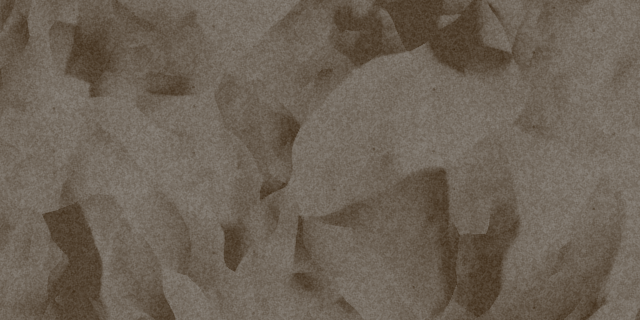
This texture is drawn by a Shadertoy shader. Its source:

```glsl
#define SHADOW vec3(0.36, 0.306, 0.246)
#define LIT vec3(0.48, 0.446, 0.406)
#define FOLDS vec2(3.9, 2.7)  // largest facets per canvas height
#define WARP 0.15             // bending of the crease lines
#define SLANT 0.35            // lean of the facets
#define SOFT_FOLD 7.0
#define SHARP_FOLD 70.0
#define CONTRAST 1.5
#define GRAIN 0.68
#define GRAIN_SCALE 240.0

const mat2 TURN = mat2(0.8, 0.6, -0.6, 0.8);

vec2 hash22(vec2 p) {
    vec3 a = fract(p.xyx * vec3(0.1031, 0.1030, 0.0973));
    a += dot(a, a.yzx + 33.33);
    return fract((a.xx + a.yz) * a.zy);
}

float noise(vec2 p) {
    vec2 i = floor(p), f = p - i;
    f = f * f * (3.0 - 2.0 * f);
    vec2 e = vec2(1.0, 0.0);
    return mix(mix(hash22(i).x, hash22(i + e).x, f.x),
               mix(hash22(i + e.yx).x, hash22(i + e.xx).x, f.x), f.y);
}

vec2 noise2(vec2 p) {
    return vec2(noise(p), noise(p + 43.0)) - 0.5;
}

// Tilted facets with random shade; their borders run from soft to sharp
float facets(vec2 p) {
    vec2 cell = floor(p);
    float sharpness = mix(SOFT_FOLD, SHARP_FOLD, smoothstep(0.25, 0.65, noise(p * 1.3 + 80.0)));
    float sum = 0.0, total = 0.0, strongest = 0.0;
    for (int y = -1; y <= 1; y++)
    for (int x = -1; x <= 1; x++) {
        vec2 c = cell + vec2(x, y);
        vec2 d = p - c - hash22(c);
        vec2 rnd = hash22(c + 150.0);
        float angle = 6.2832 * rnd.y;
        float shade = 2.0 * rnd.x - 1.0 + 1.3 * dot(d, vec2(cos(angle), sin(angle)));
        float weight = exp(-sharpness * dot(d, d));
        sum += weight * shade;
        total += weight;
        strongest = max(strongest, weight);
    }
    // Light or dark glint along the crease
    float border = 1.0 - strongest / total;
    return sum / total + 1.6 * border * (noise(p * 2.0 + 120.0) - 0.5);
}

// Shading of the crumpled sheet: facets of shrinking size
float crumple(vec2 p) {
    vec2 q = p + WARP * noise2(p * 3.0 + 5.0) + 0.25 * WARP * noise2(p * 11.0 + 9.0);
    float shade = 0.0, strength = 1.0, lean = SLANT;
    vec2 freq = FOLDS;
    for (int i = 0; i < 3; i++) {
        vec2 u = (q - vec2(lean * q.y, 0.0)) * freq + 20.0 + 31.0 * float(i);
        float relief = i == 0 ? 1.0 : mix(0.2, 1.5, smoothstep(0.3, 0.7, noise(u * 0.5 + 200.0)));
        shade += strength * relief * facets(u);
        freq *= 2.1;
        strength *= 0.5;
        lean = -lean;
    }
    return shade;
}

// Sparse dark flecks in the pulp
float flecks(vec2 p) {
    vec2 cell = floor(p);
    vec2 rnd = hash22(cell + 300.0);
    vec2 d = p - cell - 0.3 - 0.4 * rnd;
    return step(0.95, rnd.x) * (1.0 - smoothstep(0.03, 0.1, length(d)));
}

void mainImage(out vec4 fragColor, in vec2 fragCoord) {
    vec2 p = fragCoord / iResolution.y;

    // Light, compressed on the lit side
    float light = clamp(CONTRAST * crumple(p), -2.1, 2.5);
    float tone = 1.03 - 0.25 * exp(-0.8 * light);

    // Cloudy stains, fibre grain and flecks
    vec2 fibre = TURN * p + 3.0;
    tone += 0.2 * (noise(p * 2.2 + 90.0) - 0.5);
    tone += 0.1 * (noise(p * 28.0 + 13.0) - 0.5);
    tone += GRAIN * (noise(fibre * GRAIN_SCALE) - 0.5);
    tone += 0.4 * GRAIN * (noise(fibre * GRAIN_SCALE * 0.45 + 60.0) - 0.5);
    tone -= 0.6 * flecks(p * 16.0);

    fragColor = vec4(mix(SHADOW, LIT, tone), 1.0);
}
```
